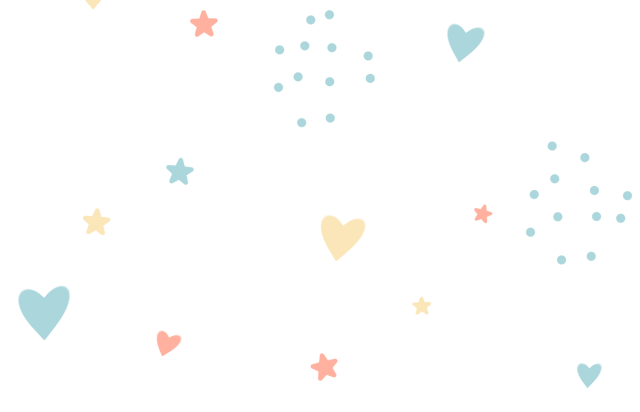
Write a WebGL 2 fragment shader that draws this pattern.

```glsl
#version 300 es
precision highp float;

uniform vec2 u_resolution;
out vec4 fragColor;

const vec3 CORAL = vec3(1.0, 0.69, 0.62);
const vec3 CREAM = vec3(0.98, 0.90, 0.72);
const vec3 AQUA = vec3(0.67, 0.84, 0.86);
const vec2 CELL = vec2(0.31, 0.33334);

vec2 hash2(vec2 p) {
    vec3 q = fract(p.xyx * vec3(0.1031, 0.1030, 0.0973));
    q += dot(q, q.yzx + 33.33);
    return fract((q.xx + q.yz) * q.zy);
}

vec2 rotate(vec2 p, float angle) {
    float c = cos(angle), s = sin(angle);
    return vec2(c * p.x - s * p.y, s * p.x + c * p.y);
}

// Circle sheared upwards on both sides, with one lobe a little higher
float heartDistance(vec2 p) {
    p.y = 1.2 * p.y + 0.285 - 0.1 * p.x;
    p.y -= 1.1 * pow(p.x * p.x + 0.002, 0.35);
    return (length(p) - 1.0) * 0.65;
}

// Five-pointed star of unit radius with rounded tips
float starDistance(vec2 p) {
    float sector = radians(72.0);
    float angle = mod(atan(p.x, p.y) + 0.5 * sector, sector) - 0.5 * sector;
    vec2 tip = vec2(0.86, 0.0);
    vec2 edge = 0.36 * vec2(cos(0.5 * sector), sin(0.5 * sector)) - tip;
    vec2 q = length(p) * vec2(cos(angle), abs(sin(angle))) - tip;
    float along = clamp(dot(q, edge) / dot(edge, edge), 0.0, 1.0);
    float inside = sign(edge.x * q.y - edge.y * q.x);
    return -inside * length(q - edge * along) - 0.16;
}

// Loose cluster of dots on a jittered grid without corners
float dotsDistance(vec2 local, vec2 cell) {
    vec2 slot = floor(local * 4.0);
    vec2 fromMiddle = abs(slot - 1.5);
    if (min(fromMiddle.x, fromMiddle.y) > 1.0) return 1.0;
    vec2 centre = 0.5 + 0.6 * (hash2(slot + cell * 7.0 + 3.0) - 0.5);
    return length((fract(local * 4.0) - centre) * CELL / 4.0) - 0.011;
}

void main() {
    vec2 p = gl_FragCoord.xy / u_resolution.y;
    vec2 cell = floor(p / CELL);
    vec2 local = fract(p / CELL);

    // The kind of motif runs diagonally through the cells
    int row = int(cell.y);
    int kind = (int(cell.x) + 2 * row) % 7;
    bool isHeart = kind < 2 || kind == 4;
    bool isSmall = kind == 1 || kind - row == 4 || (kind == 3 && row == 0);
    vec2 random = hash2(cell + 11.0);
    float tilt = hash2(cell + 47.0).x;

    // Place the motif, with one heart slipping past the top edge
    vec2 centre = 0.5 + (random - 0.5) * (isHeart ? 0.5 : 0.7);
    if (kind == 4 && row == 2) centre.y = 1.06;
    vec2 q = (local - centre) * CELL;

    float d = 1.0;
    vec3 colour = AQUA;
    if (kind == 6) {
        d = dotsDistance(local, cell);
    } else if (isHeart) {
        float size = isSmall ? 0.029 : 0.062 - 0.009 * float(row);
        d = heartDistance(rotate(q, mix(-0.1, 0.4, tilt)) / size) * size;
        if (kind == 1) colour = CORAL;
        if (kind == 4 && row > 0) colour = CREAM;
        if (kind == 1 && row > 0) d = 1.0;
    } else {
        float size = isSmall ? 0.023 : 0.034;
        d = starDistance(rotate(q, mix(-0.3, 0.3, tilt)) / size) * size;
        int hue = kind == 5 ? 0 : (kind + row + 1) % 3;
        colour = hue == 0 ? CORAL : hue == 1 ? CREAM : AQUA;
    }

    // Antialiased fill over white
    float soft = 0.8 / u_resolution.y;
    float cover = 1.0 - smoothstep(-soft, soft, d);
    fragColor = vec4(mix(vec3(1.0), colour, cover), 1.0);
}
```
